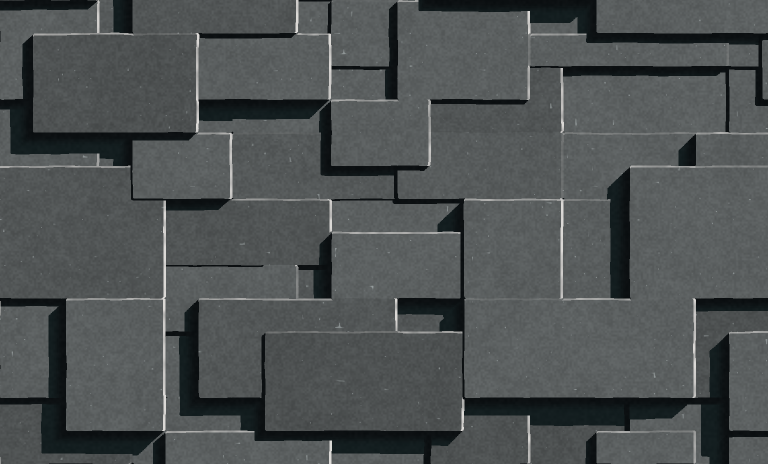
A WebGL 1 fragment shader for this texture:

```glsl
precision highp float;
// Relief wall of dark grey stone slabs at uneven depths, raked by light from the upper right.
uniform vec2 u_resolution;

float hash(vec2 p) {
  vec3 q = fract(vec3(p.xyx) * 0.1031);
  q += dot(q, q.yzx + 33.33);
  return fract((q.x + q.y) * q.z);
}

vec4 hash4(vec2 p) {
  vec4 q = fract(vec4(p.xyxy) * vec4(0.1031, 0.103, 0.0973, 0.1099));
  q += dot(q, q.wzxy + 33.33);
  return fract((q.xxyz + q.yzzw) * q.zywx);
}

float noise(vec2 p) {
  vec2 i = floor(p), f = fract(p);
  f = f * f * (3.0 - 2.0 * f);
  return mix(mix(hash(i), hash(i + vec2(1, 0)), f.x),
             mix(hash(i + vec2(0, 1)), hash(i + vec2(1, 1)), f.x), f.y);
}

// One slab per cell, trimmed by whole units: x = height, y = tone.
vec2 slab(vec2 p, vec2 cell, vec2 trim, vec2 heights, float density, float seed) {
  float row = floor(p.y / cell.y);
  p.x += floor(hash(vec2(row + 7.0, seed)) * cell.x);
  vec2 id = floor(p / cell);
  vec2 local = p - id * cell;
  vec4 cut = floor(hash4(id + seed) * trim.xyxy);
  vec4 trait = hash4(id + seed * 2.0 + 5.5);
  vec2 halfSize = 0.5 * (cell - cut.xy - cut.zw);
  vec2 d = abs(local - cut.xy - halfSize) - halfSize + 0.06;
  float inside = step(length(max(d, 0.0)), 0.06) * step(trait.z, density);
  return vec2(mix(heights.x, heights.y, trait.x) * inside, trait.y);
}

vec2 higher(vec2 a, vec2 b) { return a.x > b.x ? a : b; }

// Three overlapping layers of slabs.
vec2 relief(vec2 p) {
  vec2 low = slab(p, vec2(5, 2), vec2(1), vec2(0.02, 0.35), 1.0, 11.0);
  vec2 middle = slab(p + vec2(2, 1), vec2(6, 3), vec2(3, 2), vec2(0.3, 0.75), 0.9, 37.0);
  vec2 high = slab(p + vec2(1, 3), vec2(7, 4), vec2(3, 2), vec2(0.65, 1.1), 0.65, 71.0);
  return higher(low, higher(middle, high));
}

vec3 shade(vec2 p) {
  p += 0.035 * (vec2(noise(p * 1.7), noise(p * 1.7 + 40.0)) - 0.5);
  vec2 here = relief(p);

  // Stone face: slab tone, soft mottling and fine grain.
  float tone = mix(0.315, 0.37, smoothstep(0.05, 0.55, here.y));
  tone += 0.02 * (noise(p * 0.9 + 9.0) - 0.5) + 0.025 * (noise(p * 5.0) - 0.5);
  tone += 0.05 * (noise(p * 17.0) - 0.5);
  tone += 0.22 * smoothstep(0.95, 1.0, noise(p * 8.0 + 60.0));
  vec3 color = tone * vec3(0.965, 1.01, 1.015);

  // Worn edges that face the light.
  float dropRight = here.x - relief(p + vec2(0.075, 0.0)).x;
  float dropTop = here.x - relief(p + vec2(0.0, 0.055)).x;
  float wear = 0.65 + 0.5 * noise(p * 4.0 + 20.0);
  float glint = max(smoothstep(0.0, 0.3, dropRight), 0.6 * smoothstep(0.0, 0.3, dropTop));
  color = mix(color, vec3(0.86, 0.85, 0.84), clamp(glint * wear, 0.0, 1.0));

  // March towards the light; the nearest blocker sets the depth of shadow.
  float blocker = -1.0;
  for (int i = 1; i <= 20; i++) {
    float t = float(i) * 0.053;
    if (relief(p + t * vec2(1.0, 0.93)).x > here.x + t) {
      blocker = t;
      break;
    }
  }
  if (blocker > 0.0) {
    vec3 shadow = mix(vec3(0.045, 0.06, 0.068), vec3(0.075, 0.115, 0.122),
                      smoothstep(0.1, 0.5, blocker));
    color = shadow + 0.02 * (noise(p * 12.0) - 0.5);
  }
  return color;
}

void main() {
  // Four samples per pixel smooth every edge.
  vec3 sum = vec3(0.0);
  for (int j = 0; j < 2; j++) {
    for (int i = 0; i < 2; i++) {
      vec2 offset = vec2(float(i), float(j)) * 0.5 - 0.25;
      sum += shade((gl_FragCoord.xy + offset) / u_resolution.y * 14.0);
    }
  }
  gl_FragColor = vec4(sum * 0.25, 1.0);
}
```
